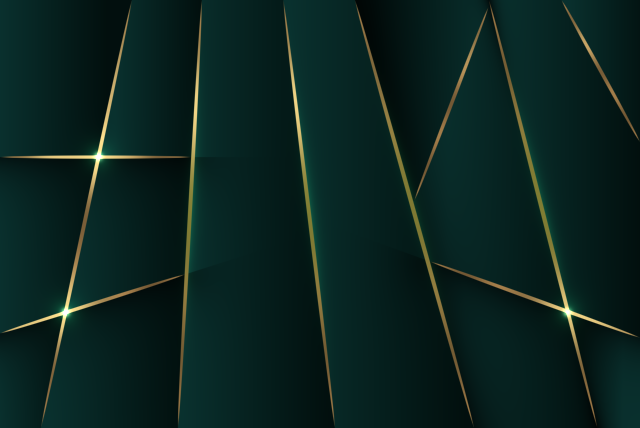
Reproduce this background procedurally as a WebGL 2 fragment shader.

```glsl
#version 300 es
precision highp float;
// Dark emerald panels split by slanted, tapered gold strands.
// Panels are horizontal ramps masked by half planes; strands are segments
// with a soft green glow, and sparks light the crossings.
uniform vec2 u_resolution;
out vec4 outColor;

const vec3 TEAL = vec3(0.036, 0.190, 0.180);
const vec3 NIGHT = vec3(0.006, 0.060, 0.054);
const vec3 BRONZE = vec3(0.64, 0.49, 0.29);
const vec3 OLIVE = vec3(0.50, 0.49, 0.20);
const vec3 GOLD = vec3(0.99, 0.88, 0.56);
const vec3 GREEN = vec3(0.08, 0.55, 0.32);

// Strand ends (start.xy, end.xy) in canvas heights: seven steep, three level
const vec4 STRANDS[10] = vec4[10](
  vec4(0.309, 1.0, 0.096, 0.0), vec4(0.473, 1.0, 0.417, 0.0),
  vec4(0.664, 1.0, 0.785, 0.0), vec4(0.832, 1.0, 1.111, 0.0),
  vec4(1.146, 1.0, 1.400, 0.0), vec4(1.145, 0.984, 0.971, 0.531),
  vec4(1.316, 1.0, 1.500, 0.668), vec4(0.0, 0.633, 0.449, 0.633),
  vec4(0.0, 0.221, 0.434, 0.359), vec4(1.008, 0.389, 1.500, 0.211));

// Half width, glint position, glint strength, olive share
const vec4 STYLES[10] = vec4[10](
  vec4(0.0046, 0.20, 0.6, 0.0), vec4(0.0046, 0.25, 0.9, 1.0),
  vec4(0.0046, 0.24, 0.9, 1.0), vec4(0.0050, 0.20, 0.1, 0.9),
  vec4(0.0050, 0.20, 0.0, 1.0), vec4(0.0042, 0.25, 0.3, 0.0),
  vec4(0.0042, 0.30, 0.4, 0.0), vec4(0.0038, 0.25, 0.6, 0.0),
  vec4(0.0042, 0.10, 0.6, 0.0), vec4(0.0044, 0.85, 0.5, 0.0));

const vec3 SPARKS[3] = vec3[3](
  vec3(0.231, 0.634, 1.0), vec3(0.154, 0.270, 1.0), vec3(1.330, 0.270, 0.8));

float bell(float x, float width) { return exp(-x * x / (width * width)); }

// Signed distance to the strand's line: right of steep ones, above level ones
float side(vec2 p, vec4 s) {
  vec2 d = normalize(s.zw - s.xy);
  return dot(p - s.xy, vec2(-d.y, d.x));
}

// Position along the strand (0 to 1) and distance from the segment
vec2 along(vec2 p, vec4 s) {
  vec2 d = s.zw - s.xy, q = p - s.xy;
  float t = clamp(dot(q, d) / dot(d, d), 0.0, 1.0);
  return vec2(t, length(q - d * t));
}

// Light at x0, dark at x1
vec3 ramp(float x, float x0, float x1) {
  return mix(TEAL, NIGHT, clamp((x - x0) / (x1 - x0), 0.0, 1.0));
}

float cover(float d, float aa) { return smoothstep(-aa, aa, d); }

vec3 panels(vec2 p, float aa) {
  float m[10];
  for (int i = 0; i < 10; i++) m[i] = cover(side(p, STRANDS[i]), aa);
  float x = p.x;
  vec3 first = mix(ramp(x, 0.0, 0.17), ramp(x, 0.0, 0.25), m[8]);
  vec3 second = mix(ramp(x, 0.12, 0.43), ramp(x, 0.17, 0.455), m[8]);
  second = mix(second, ramp(x, 0.27, 0.47), m[7]);
  vec3 fan = mix(ramp(x, 1.09, 1.41), ramp(x, 1.05, 1.36), m[9]);
  fan = mix(ramp(x, 1.15, 0.87), fan, max(m[5], 1.0 - cover(p.y - 0.531, aa)));
  vec3 last = mix(ramp(x, 1.46, 1.35), ramp(x, 1.18, 1.50), m[9]);
  last = mix(last, ramp(x, 1.33, 1.53), m[6]);
  vec3 c = mix(first, second, m[0]);
  c = mix(c, ramp(x, 0.43, 0.77), m[1]);
  c = mix(c, ramp(x, 0.68, 1.09), m[2]);
  c = mix(c, fan, m[3]);
  return mix(c, last, m[4]);
}

// Shade cast on one side only, fading with distance
float shade(float dist, float mask, float reach, float depth) {
  return 1.0 - depth * mask * exp(-dist / reach);
}

// Glow, then the tapered metal stroke
vec3 strand(vec3 c, vec2 p, vec4 s, vec4 style, float heat, float aa) {
  vec2 a = along(p, s);
  float middle = bell(a.x - 0.48, 0.24) * style.w;
  float glint = bell(a.x - style.y, 0.13) * style.z;
  c += GREEN * 0.45 * middle * exp(-a.y / 0.011) * (0.35 + 0.65 * cover(side(p, s), aa));
  float w = style.x * pow(4.0 * a.x * (1.0 - a.x), 0.6);
  float sheen = 0.85 + 0.15 * cos(a.x * 19.0);
  vec3 metal = mix(BRONZE * sheen, OLIVE, middle);
  metal = mix(metal, GOLD, clamp(glint + heat, 0.0, 1.0));
  float ink = cover(w - a.y, aa) * smoothstep(0.0, aa, w);
  return mix(c, metal, ink);
}

void main() {
  vec2 p = gl_FragCoord.xy / u_resolution * vec2(1.5, 1.0);
  float aa = 0.75 / u_resolution.y;
  vec3 c = panels(p, aa);

  // Shadows below level strands and beside two steep ones
  for (int i = 7; i < 10; i++)
    c *= shade(along(p, STRANDS[i]).y, cover(-side(p, STRANDS[i]), aa), 0.05, 0.6);
  c *= shade(along(p, STRANDS[3]).y, cover(side(p, STRANDS[3]), aa), 0.055, 0.7);
  vec2 edge = along(p, STRANDS[4]);
  c *= shade(edge.y, pow(abs(2.0 * edge.x - 1.0), 2.0), 0.016, 0.8);

  // Heat near the crossings brightens the metal
  float heat = 0.0, halo = 0.0, core = 0.0;
  for (int i = 0; i < 3; i++) {
    float r = distance(p, SPARKS[i].xy);
    heat += SPARKS[i].z * bell(r, 0.085);
    halo += SPARKS[i].z * exp(-r / 0.018);
    core += SPARKS[i].z * bell(r, 0.009);
  }
  c += GREEN * halo * 0.75;
  for (int i = 0; i < 10; i++) c = strand(c, p, STRANDS[i], STYLES[i], heat, aa);
  c += vec3(0.75, 0.95, 0.65) * core;
  outColor = vec4(clamp(c, 0.0, 1.0), 1.0);
}
```
